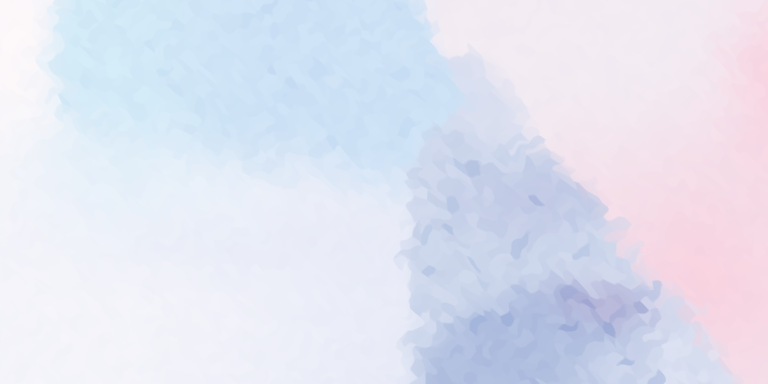
Reproduce this background procedurally as a WebGL 1 fragment shader.

```glsl
precision highp float;
// Pastel watercolour: a blue wash, a periwinkle slope and a pink haze on pale paper.
// Soft masks lay down the washes; warped cellular noise breaks them into flat
// flakes, each tinted by the wash at its own seed and a little random tone.

uniform vec2 u_resolution;

const float CELLS = 34.0;        // flakes per canvas height
const float SCATTER = 0.045;     // how far a flake borrows its colour
const float FLAKE_MIX = 0.72;    // flake colour against smooth wash
const float GRAIN_PALE = 0.012;  // tone variation on pale paper
const float GRAIN_DEEP = 0.055;  // tone variation on the deep washes
const float FLECK_RATE = 0.07;   // share of flakes that become flecks

const vec3 PAPER = vec3(0.955, 0.955, 0.980);
const vec3 WARM_WHITE = vec3(0.990, 0.972, 0.980);
const vec3 HAZE = vec3(0.895, 0.912, 0.965);
const vec3 PALE_BLUE = vec3(0.880, 0.935, 0.975);
const vec3 SKY = vec3(0.805, 0.885, 0.962);
const vec3 AQUA = vec3(0.825, 0.918, 0.970);
const vec3 BLUSH = vec3(0.950, 0.922, 0.950);
const vec3 PINK = vec3(0.958, 0.868, 0.910);
const vec3 ROSE = vec3(0.980, 0.805, 0.865);
const vec3 LAVENDER = vec3(0.845, 0.870, 0.940);
const vec3 PERIWINKLE = vec3(0.800, 0.840, 0.922);
const vec3 VIOLET = vec3(0.735, 0.765, 0.885);
const vec3 INDIGO = vec3(0.665, 0.725, 0.865);
const vec3 PLUM = vec3(0.690, 0.680, 0.830);

vec2 hash2(vec2 p) {
  vec2 q = vec2(dot(p, vec2(127.1, 311.7)), dot(p, vec2(269.5, 183.3)));
  return fract(sin(q) * 43758.5);
}

// 1 inside (negative distance), 0 outside, with a soft edge
float inside(float d, float softness) {
  return 1.0 - smoothstep(-softness, softness, d);
}

float blob(vec2 p, vec2 center, vec2 radius) {
  vec2 q = (p - center) / radius;
  return exp(-dot(q, q));
}

// Layered sines bend the flakes and the outlines
vec2 warp(vec2 p) {
  vec2 w = 0.014 * sin(p.yx * vec2(23.0, 19.0) + vec2(0.7, 2.1));
  w += 0.009 * sin((p.yx + w) * vec2(57.0, 49.0) + p * 31.0);
  return p + w + 0.004 * sin(p.yx * 121.0 + p * 67.0);
}

float slopeMask(vec2 p) {
  float right = p.x - 1.46 - 0.81 * (0.58 - p.y);
  float top = p.y - 0.67 + 0.20 * (p.x - 1.12);
  float left = 1.07 + 0.05 * smoothstep(0.52, 0.68, p.y) - p.x;
  return inside(right, 0.04) * inside(top, 0.025) * inside(left, 0.018);
}

float skyMask(vec2 p) {
  float bulge = (p.y - 0.76) / 0.14;
  float right = p.x - 1.08 - 0.12 * exp(-bulge * bulge);
  float bottom = 0.70 - 0.17 * p.x - p.y;
  return inside(right, 0.022) * inside(bottom, 0.10) * inside(0.14 - p.x, 0.06);
}

vec3 wash(vec2 p) {
  // Paper and its cool haze
  vec3 c = mix(PAPER, HAZE, smoothstep(0.25, 1.15, p.x) * 0.75);
  c = mix(c, HAZE, 0.45 * blob(p, vec2(0.62, 0.36), vec2(0.35, 0.09)));
  c = mix(c, PALE_BLUE, 0.8 * blob(p, vec2(0.33, 0.58), vec2(0.36, 0.17)));
  c = mix(c, WARM_WHITE, blob(p, vec2(0.0, 0.92), vec2(0.16, 0.36)));

  // Pink haze right of the slope
  float pinkSide = inside(1.10 + 0.45 * max(0.95 - p.y, 0.0) - p.x, 0.06);
  float depth = smoothstep(0.86, 0.42, p.y - 0.25 * (p.x - 1.7));
  vec3 pink = mix(BLUSH, PINK, depth);
  pink = mix(pink, ROSE, 0.65 * blob(p, vec2(1.84, 0.27), vec2(0.20, 0.17)));
  pink = mix(pink, ROSE, 0.75 * blob(p, vec2(2.02, 0.80), vec2(0.13, 0.22)));
  c = mix(c, pink, pinkSide);

  // Lavender shoulder, then the blue wash over it
  float shoulder = inside(p.x - 1.30 - 0.45 * (0.82 - p.y), 0.04)
    * inside(p.y - 0.85, 0.025) * inside(1.12 - p.x, 0.04) * step(0.4, p.y);
  c = mix(c, LAVENDER, 0.9 * shoulder);
  c = mix(c, mix(AQUA, SKY, smoothstep(0.25, 0.75, p.x)), skyMask(p));

  // Periwinkle slope with its darker pools
  vec3 slope = mix(PERIWINKLE, LAVENDER, smoothstep(1.45, 1.8, p.x));
  slope = mix(slope, VIOLET, 0.75 * blob(p, vec2(1.39, 0.48), vec2(0.18, 0.09)));
  float dome = length((p - vec2(1.42, 0.0)) / vec2(0.31, 0.25)) - 1.0;
  float pool = inside(dome, 0.12) * (1.0 - 0.7 * smoothstep(1.42, 1.66, p.x + 0.08 - p.y));
  slope = mix(slope, INDIGO, 0.8 * pool);
  slope = mix(slope, PLUM, 0.75 * blob(p, vec2(1.57, 0.21), vec2(0.14, 0.06)));
  return mix(c, slope, slopeMask(p));
}

// Colour of one flake, from its seed position and cell
vec3 flake(vec2 seed, vec2 cell) {
  vec2 r = hash2(cell + 17.3);
  vec2 tone = hash2(cell + 71.9);
  float deep = clamp(slopeMask(seed) + 0.35 * skyMask(seed), 0.0, 1.0);
  float grain = mix(GRAIN_PALE, GRAIN_DEEP, deep);
  vec3 c = wash(seed + (r - 0.5) * SCATTER);
  c += (tone.x - 0.5) * grain * vec3(1.2, 1.0, 0.6);
  float fleck = step(1.0 - FLECK_RATE, tone.y) * deep;
  return c - fleck * vec3(0.085, 0.065, 0.03);
}

void main() {
  vec2 p = gl_FragCoord.xy / u_resolution * vec2(2.0, 1.0);
  vec2 g = warp(p) * CELLS;
  vec2 base = floor(g);
  vec4 first = vec4(9.0);   // seed offset source: cell.xy, seed.xy
  vec4 second = vec4(9.0);
  float d1 = 9.0;
  float d2 = 9.0;

  // Two nearest seeds
  for (int j = -1; j <= 1; j++) {
    for (int i = -1; i <= 1; i++) {
      vec2 cell = base + vec2(float(i), float(j));
      vec2 seed = cell + hash2(cell);
      float d = length(seed - g);
      if (d < d1) {
        d2 = d1; second = first;
        d1 = d; first = vec4(cell, seed);
      } else if (d < d2) {
        d2 = d; second = vec4(cell, seed);
      }
    }
  }

  // Smooth the seam between neighbouring flakes
  float seam = 0.5 + 0.5 * smoothstep(0.0, 2.0 * CELLS / u_resolution.y, d2 - d1);
  vec3 flakes = mix(flake(second.zw / CELLS, second.xy), flake(first.zw / CELLS, first.xy), seam);
  gl_FragColor = vec4(clamp(mix(wash(p), flakes, FLAKE_MIX), 0.0, 1.0), 1.0);
}
```
